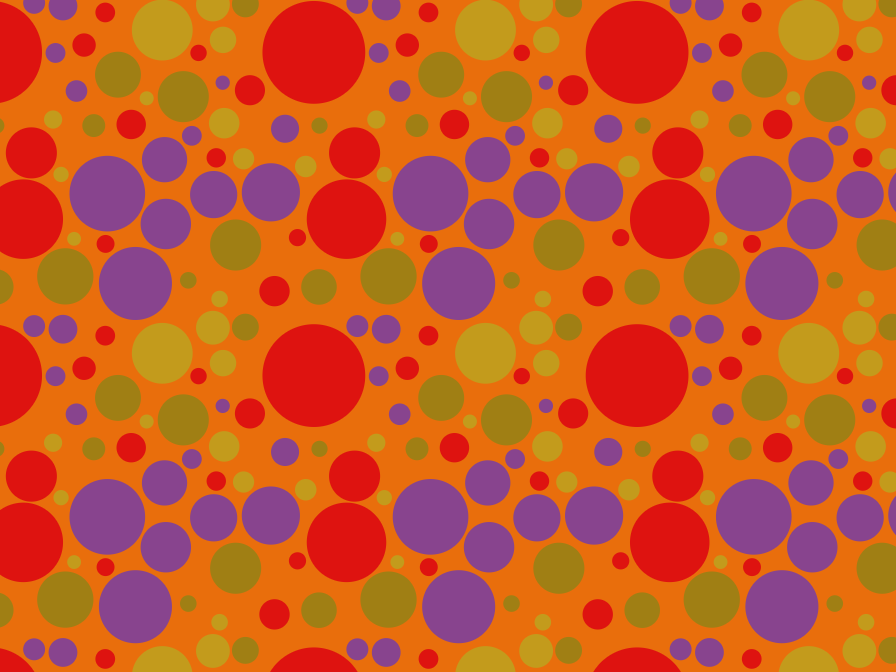
Reproduce this pattern procedurally as a Shadertoy shader.

```glsl
// Flat red, purple, yellow and olive discs on orange, in a square tile that wraps.
// A few large discs lead the motif; small ones are grown in the gaps, one per
// brick cell, by keeping the hashed candidate with the most free room.

const float TILE = 0.481;               // tile side, in canvas heights
const vec2  CELLS = vec2(7.0, 8.0);     // brick cells per tile (even row count)
const float GAP = 0.011;                // least space between discs, in tiles
const float SMALL_MIN = 0.019;          // smaller fillers are dropped
const float SMALL_LOW = 0.024;          // range of filler radii
const float SMALL_HIGH = 0.064;
const int   CANDIDATES = 32;

const vec3 ORANGE = vec3(0.914, 0.432, 0.047);
const vec3 RED    = vec3(0.872, 0.075, 0.063);
const vec3 PURPLE = vec3(0.533, 0.267, 0.557);
const vec3 YELLOW = vec3(0.765, 0.608, 0.110);
const vec3 OLIVE  = vec3(0.627, 0.498, 0.078);

// Leading discs as centre and radius, ordered red, purple, yellow, olive
const int LEADS = 14;
const int RED_END = 3, PURPLE_END = 9, YELLOW_END = 10;
const vec3 LEAD[LEADS] = vec3[LEADS](
    vec3(0.971, 0.917, 0.159), vec3(0.072, 0.401, 0.123),
    vec3(0.097, 0.606, 0.079), vec3(0.332, 0.480, 0.117),
    vec3(0.419, 0.202, 0.113), vec3(0.509, 0.585, 0.070),
    vec3(0.513, 0.386, 0.078), vec3(0.661, 0.477, 0.073),
    vec3(0.838, 0.484, 0.090), vec3(0.502, 0.986, 0.094),
    vec3(0.365, 0.848, 0.071), vec3(0.567, 0.780, 0.079),
    vec3(0.202, 0.224, 0.087), vec3(0.729, 0.321, 0.079));

// Two integer-hashed values in 0..1 for a cell and a draw number
vec2 hash2(vec2 cell, int draw) {
    uvec2 v = uvec2(cell) + uvec2(17u, 59u) * uint(draw + 1);
    v = v * 1664525u + 1013904223u;
    v.x += v.y * 1664525u;
    v.y += v.x * 1664525u;
    v ^= v >> 16u;
    v.x += v.y * 1664525u;
    v.y += v.x * 1664525u;
    v ^= v >> 16u;
    return vec2(v & 65535u) / 65536.0;
}

// Signed distance to a disc on the wrapping tile
float discDistance(vec2 p, vec3 disc) {
    return length(fract(p - disc.xy + 0.5) - 0.5) - disc.z;
}

// Distance to the nearest leading disc, and its index
float leadDistance(vec2 p, out int nearest) {
    float best = 1.0;
    nearest = 0;
    for (int i = 0; i < LEADS; i++) {
        float d = discDistance(p, LEAD[i]);
        if (d < best) { best = d; nearest = i; }
    }
    return best;
}

vec3 leadColour(int i) {
    return i < RED_END ? RED : i < PURPLE_END ? PURPLE : i < YELLOW_END ? YELLOW : OLIVE;
}

vec3 fillerColour(float pick) {
    return pick < 0.40 ? RED : pick < 0.58 ? PURPLE : pick < 0.86 ? YELLOW : OLIVE;
}

// Filler disc of the cell around p: centre, and radius or zero
vec3 fillerDisc(vec2 p, out vec3 colour) {
    vec2 size = 1.0 / CELLS;
    float row = floor(p.y * CELLS.y);
    float shift = 0.5 * mod(row, 2.0);
    vec2 cell = vec2(floor(p.x * CELLS.x + shift), row);
    vec2 middle = (cell + 0.5 - vec2(shift, 0.0)) * size;
    vec2 id = mod(cell, CELLS);

    vec2 traits = hash2(id, CANDIDATES);
    colour = fillerColour(traits.x);
    float limit = mix(SMALL_LOW, SMALL_HIGH, traits.y);

    vec3 best = vec3(middle, 0.0);
    for (int i = 0; i < CANDIDATES && best.z < limit; i++) {
        vec2 offset = (hash2(id, i) - 0.5) * size;
        vec2 walls = 0.5 * size - abs(offset);
        float room = min(walls.x, walls.y) - 0.3 * GAP;
        int unused;
        room = min(room, leadDistance(middle + offset, unused) - GAP);
        if (room > best.z) best = vec3(middle + offset, min(room, limit));
    }
    return best.z < SMALL_MIN ? vec3(middle, 0.0) : best;
}

void mainImage(out vec4 fragColor, in vec2 fragCoord) {
    float pixel = 1.0 / (iResolution.y * TILE);
    vec2 p = fract(fragCoord * pixel);

    vec3 smallColour;
    vec3 filler = fillerDisc(p, smallColour);
    int nearest;
    float lead = leadDistance(p, nearest);

    // Paint fillers, then leading discs, with one-pixel soft edges
    float fillCover = filler.z > 0.0 ? clamp(0.5 - discDistance(p, filler) / pixel, 0.0, 1.0) : 0.0;
    vec3 colour = mix(ORANGE, smallColour, fillCover);
    colour = mix(colour, leadColour(nearest), clamp(0.5 - lead / pixel, 0.0, 1.0));
    fragColor = vec4(colour, 1.0);
}
```
